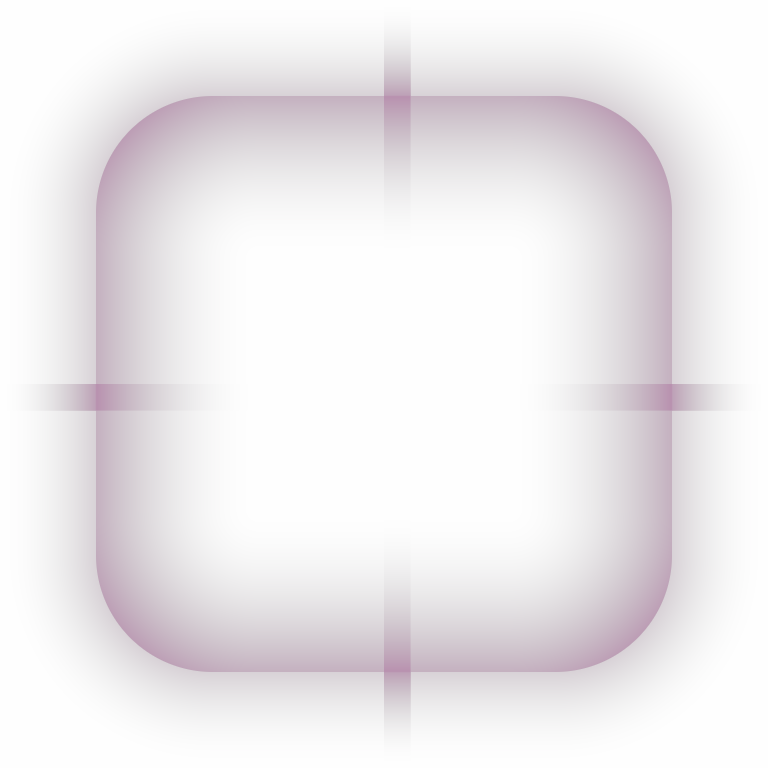
Write a Shadertoy shader that draws this background.

```glsl
// Soft mauve rounded frame glowing inward and outward, with four fading bars.
#define HALF_SIZE 0.375
#define CORNER_RADIUS 0.152
#define INNER_REACH 0.212
#define OUTER_REACH 0.125
#define INNER_SHADE 0.305
#define OUTER_SHADE 0.175
#define BAR_INNER_SHADE 0.43
#define BAR_OUTER_SHADE 0.37
#define BAR_WIDTH 0.035
#define PAPER 0.996

float roundedBox(vec2 p, float halfSize, float radius) {
    vec2 q = abs(p) - halfSize + radius;
    return length(max(q, 0.0)) + min(max(q.x, q.y), 0.0) - radius;
}

// Quadratic fade from 1 at the edge to 0 at the given reach.
float fade(float dist, float reach) {
    float t = clamp(1.0 - dist / reach, 0.0, 1.0);
    return t * t;
}

// Strip with its fade peaking on the frame edge along its axis.
float bar(float across, float along, float pixel) {
    float depth = HALF_SIZE - abs(along);
    float inside = BAR_INNER_SHADE * fade(depth, INNER_REACH);
    float outside = BAR_OUTER_SHADE * fade(-depth, OUTER_REACH);
    float halfWidth = 0.5 * BAR_WIDTH;
    float strip = clamp((halfWidth - abs(across - halfWidth)) / pixel + 0.5, 0.0, 1.0);
    return strip * mix(outside, inside, smoothstep(-pixel, pixel, depth));
}

// Light shades are neutral grey; deeper ones turn mauve.
vec3 shadeColor(float shade) {
    const vec3 mauveLift = vec3(0.85, 0.0, 0.65);
    return PAPER - shade + mauveLift * shade * shade;
}

void mainImage(out vec4 fragColor, in vec2 fragCoord) {
    float pixel = 1.0 / min(iResolution.x, iResolution.y);
    vec2 p = (fragCoord - 0.5 * iResolution.xy) * pixel;

    // Inner glow adds the fades of both sides, so corners deepen.
    float dist = roundedBox(p, HALF_SIZE, CORNER_RADIUS);
    vec2 depth = HALF_SIZE - abs(p);
    float inner = INNER_SHADE * (fade(depth.x, INNER_REACH) + fade(depth.y, INNER_REACH));
    float outer = OUTER_SHADE * fade(dist, OUTER_REACH);
    float inside = clamp(0.5 - dist / pixel, 0.0, 1.0);
    float shade = mix(outer, inner, inside);

    // Bars sit to the right of and below the centre lines.
    shade = max(shade, bar(p.x, p.y, pixel));
    shade = max(shade, bar(-p.y, p.x, pixel));

    fragColor = vec4(shadeColor(shade), 1.0);
}
```
